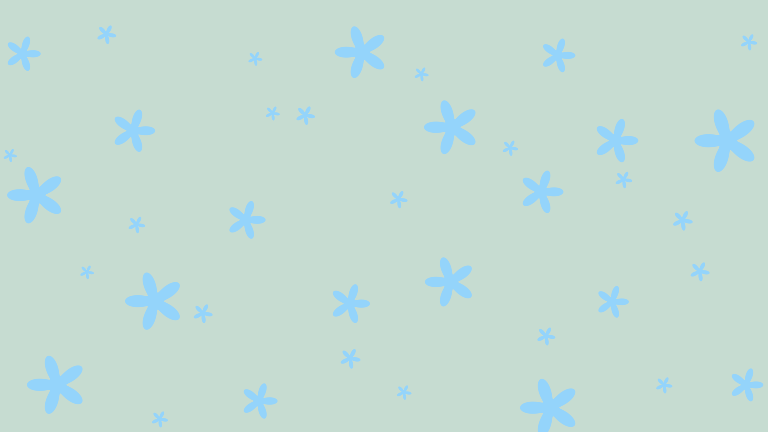
Reproduce this pattern procedurally as a WebGL 2 fragment shader.

```glsl
#version 300 es
precision highp float;
// Flat sky-blue starfish scattered over a pale sage ground.
// Each cell of a jittered grid holds one five-armed polar curve; a
// low-discrepancy rank shares the cells out among three size classes.

uniform vec2 u_resolution;
out vec4 fragColor;

const vec3 SAGE = vec3(0.776, 0.862, 0.820);
const vec3 SKY_BLUE = vec3(0.580, 0.830, 0.984);

// Lengths are in canvas heights, angles in radians.
const float ROWS = 5.0;
const float COLUMNS_PER_ASPECT = 4.5;
const float ARMS = 5.0;
const float BODY = 0.65;            // mean radius of a unit star
const float ARM_SWING = 0.35;       // how far arms rise above the mean
const vec2 LARGE_RADIUS = vec2(0.058, 0.077);
const vec2 MEDIUM_RADIUS = vec2(0.038, 0.053);
const vec2 SMALL_RADIUS = vec2(0.016, 0.025);
const float LARGE_TURN = 3.14159;   // first arm points left
const float MEDIUM_TURN = 0.0;      // first arm points right
const float SMALL_TURN = -0.17;     // first arm dips a little
const float LARGE_SHARE = 0.20;
const float MEDIUM_SHARE = 0.45;    // cumulative with the large share
const float FILLED_SHARE = 0.98;    // cells above this rank stay empty
const float CELL_MARGIN = 0.75;     // in star radii, limits the jitter

vec3 hash3(vec2 cell) {
    vec3 p = fract(cell.xyx * vec3(0.1031, 0.1030, 0.0973));
    p += dot(p, p.yxz + 33.33);
    return fract((p.xxy + p.yzz) * p.zyx);
}

// Approximate signed distance to r = radius * (BODY + ARM_SWING * cos(ARMS * a)).
float starDistance(vec2 p, float radius, float turn) {
    float r = length(p);
    float phase = ARMS * (atan(p.y, p.x + 1e-6) - turn);
    float edge = radius * (BODY + ARM_SWING * cos(phase));
    float slope = ARMS * ARM_SWING * radius * sin(phase) / max(r, 0.5 * radius);
    return (r - edge) / sqrt(1.0 + slope * slope);
}

// Distance to the star that belongs to one grid cell.
float cellStar(vec2 p, vec2 cell, vec2 cellSize) {
    float rank = fract(dot(cell, vec2(0.618, 0.57)));
    if (rank > FILLED_SHARE) return 1.0;

    vec3 random = hash3(cell + 7.0);
    vec2 range = SMALL_RADIUS;
    float turn = SMALL_TURN;
    if (rank < LARGE_SHARE) {
        range = LARGE_RADIUS;
        turn = LARGE_TURN;
    } else if (rank < MEDIUM_SHARE) {
        range = MEDIUM_RADIUS;
        turn = MEDIUM_TURN;
    }
    float radius = mix(range.x, range.y, random.z);
    vec2 jitter = (random.xy * 2.0 - 1.0) * (0.5 * cellSize - CELL_MARGIN * radius);
    vec2 center = (cell + 0.5) * cellSize + jitter;
    return starDistance(p - center, radius, turn);
}

void main() {
    vec2 p = gl_FragCoord.xy / u_resolution.y;
    float aspect = u_resolution.x / u_resolution.y;
    vec2 gridSize = vec2(max(1.0, round(aspect * COLUMNS_PER_ASPECT)), ROWS);
    vec2 cellSize = vec2(aspect, 1.0) / gridSize;
    vec2 home = floor(p / cellSize);

    // Nearest star among this cell and its neighbours.
    float nearest = 1.0;
    for (int y = -1; y <= 1; y++) {
        for (int x = -1; x <= 1; x++) {
            vec2 cell = home + vec2(x, y);
            bool outside = any(lessThan(cell, vec2(0.0)))
                || any(greaterThanEqual(cell, gridSize));
            if (!outside) nearest = min(nearest, cellStar(p, cell, cellSize));
        }
    }

    // One-pixel soft edge.
    float halfPixel = 0.5 / u_resolution.y;
    float coverage = 1.0 - smoothstep(-halfPixel, halfPixel, nearest);
    fragColor = vec4(mix(SAGE, SKY_BLUE, coverage), 1.0);
}
```
